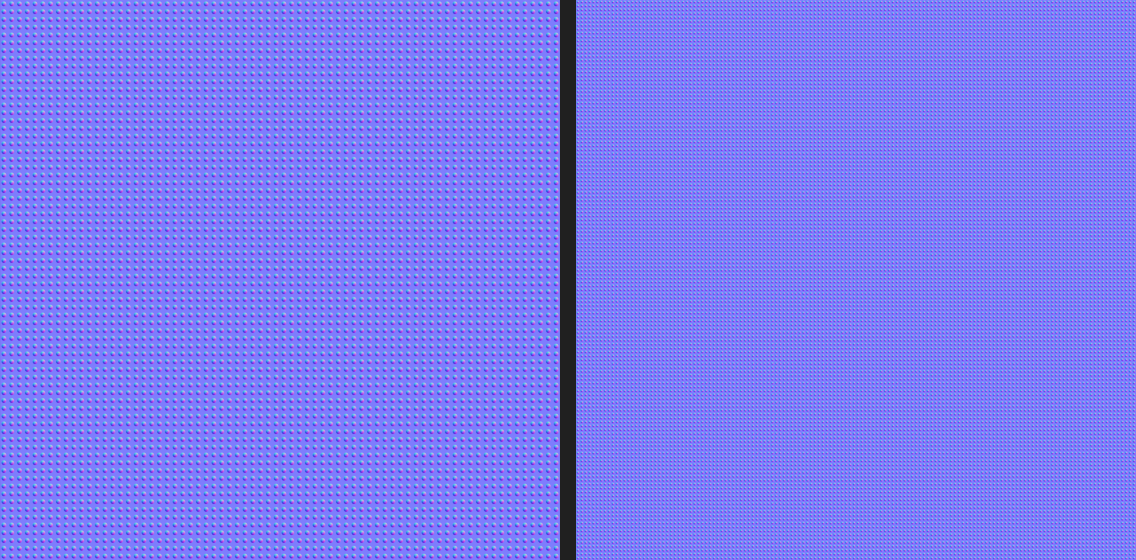
Left: one tile. Right: repeated 2 by 2.
Reproduce this texture map procedurally as a Shadertoy shader.

```glsl
// Tangent-space normal map of a flat sheet studded with small round bumps.
// A 72 by 72 grid of domes is built from a radial slope profile, and
// faint vertical joints separate the four panels of the sheet.

// Sideways part of the normal for one dome; p is measured from its centre in cells.
vec2 domeTilt(vec2 p)
{
    float r = length(p);
    float slope = smoothstep(0.0, 0.20, r) * (1.0 - smoothstep(0.23, 0.39, r));
    return 0.66 * slope * p / max(r, 0.001);
}

// Soft line along every panel edge, wrapping at the canvas border.
float panelJoint(float x)
{
    float edgeDistance = abs(fract(x * 4.0 + 0.5) - 0.5) / 4.0;
    return 1.0 - smoothstep(0.0, 0.0025, edgeDistance);
}

void mainImage(out vec4 fragColor, in vec2 fragCoord)
{
    vec2 uv = fragCoord / iResolution.xy;

    // Repeat the dome, centred in each cell
    vec2 tilt = domeTilt(fract(uv * 72.0) - 0.5);

    // Rebuild the outward component and encode the unit normal
    vec3 normal = vec3(tilt, sqrt(1.0 - dot(tilt, tilt)));
    vec3 color = 0.5 * normal + vec3(0.494, 0.492, 0.493);

    // Slight dulling at the joints
    color *= 1.0 - 0.04 * panelJoint(uv.x);

    fragColor = vec4(color, 1.0);
}
```
